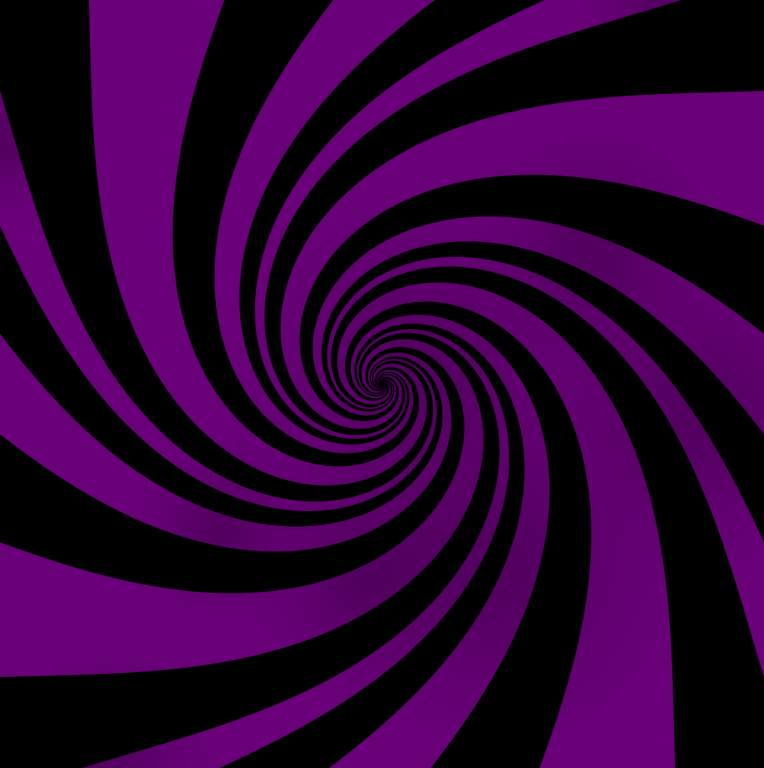
A Shadertoy shader for this background:

```glsl
// Twelve purple arms on black, spiralling into the centre of the canvas.
// Evenly spaced rays on the square border are wound inward by one shared
// twist curve; soft round shadows then vary the purple along the arms.

const vec3 BLACK = vec3(0.0);
const vec3 PURPLE = vec3(0.415, 0.0, 0.475);
const vec3 SHADED_PURPLE = vec3(0.295, 0.0, 0.345);

const float QUARTER_TURN = 1.5707963;
const float ARM_SPACING = QUARTER_TURN / 3.0;
const float ARM_HALF_ANGLE = ARM_SPACING / 4.0;
const float WINDING = 2.17;        // twist per unit of log radius
const float UNWINDING = 2.31;      // straightening towards the border
const float CORE_RADIUS = 0.007;   // arms turn radial inside this radius

// Shadow centres (xy, from the canvas centre) and radii (z)
const int SHADOW_COUNT = 9;
const vec3 SHADOWS[SHADOW_COUNT] = vec3[](
    vec3(0.15, -0.24, 0.15), vec3(0.28, 0.17, 0.10), vec3(0.41, -0.04, 0.13),
    vec3(-0.02, -0.25, 0.09), vec3(-0.21, -0.19, 0.07), vec3(-0.50, 0.32, 0.06),
    vec3(-0.37, -0.50, 0.09), vec3(0.39, 0.50, 0.08), vec3(0.04, 0.01, 0.14));
const float SHADOW_STRENGTH = 0.75;

// Angle gained by an arm edge at a given radius
float twist(float radius) {
    float softLog = 0.5 * log(radius * radius + CORE_RADIUS * CORE_RADIUS);
    return UNWINDING * radius - WINDING * softLog;
}

// Untwisted angle of the edge that meets the border at borderAngle
float edgePhase(float borderAngle) {
    float borderRadius = 0.5 / max(abs(cos(borderAngle)), abs(sin(borderAngle)));
    return borderAngle - twist(borderRadius);
}

// Signed distance to the arms, negative inside; the pattern repeats each quarter turn
float armDistance(vec2 p) {
    float radius = max(length(p), 1e-4);
    float phase = atan(p.y, p.x) - twist(radius);
    float angularGap = 10.0;
    for (int i = -1; i <= 1; i++) {
        float axis = float(i) * ARM_SPACING;
        float low = edgePhase(axis - ARM_HALF_ANGLE);
        float high = edgePhase(axis + ARM_HALF_ANGLE);
        float offset = phase - 0.5 * (low + high);
        offset = mod(offset + 0.5 * QUARTER_TURN, QUARTER_TURN) - 0.5 * QUARTER_TURN;
        angularGap = min(angularGap, abs(offset) - 0.5 * (high - low));
    }
    float core = radius * radius / (radius * radius + CORE_RADIUS * CORE_RADIUS);
    float slope = WINDING * core - UNWINDING * radius;
    return angularGap * radius / sqrt(1.0 + slope * slope);
}

// Overlapping soft discs, 0 for lit and 1 for fully shaded
float shadowAmount(vec2 p) {
    float lit = 1.0;
    for (int i = 0; i < SHADOW_COUNT; i++) {
        vec2 q = (p - SHADOWS[i].xy) / SHADOWS[i].z;
        lit *= 1.0 - SHADOW_STRENGTH * exp(-dot(q, q));
    }
    return 1.0 - lit;
}

void mainImage(out vec4 fragColor, in vec2 fragCoord) {
    float shortSide = min(iResolution.x, iResolution.y);
    vec2 p = (fragCoord - 0.5 * iResolution.xy) / shortSide;
    float pixel = 1.0 / shortSide;

    // Arms with smooth edges, fading at the hub
    float arms = 1.0 - smoothstep(-0.8 * pixel, 0.8 * pixel, armDistance(p));
    arms *= smoothstep(0.0, 0.016, length(p));

    vec3 armColor = mix(PURPLE, SHADED_PURPLE, shadowAmount(p));
    fragColor = vec4(mix(BLACK, armColor, arms), 1.0);
}
```
